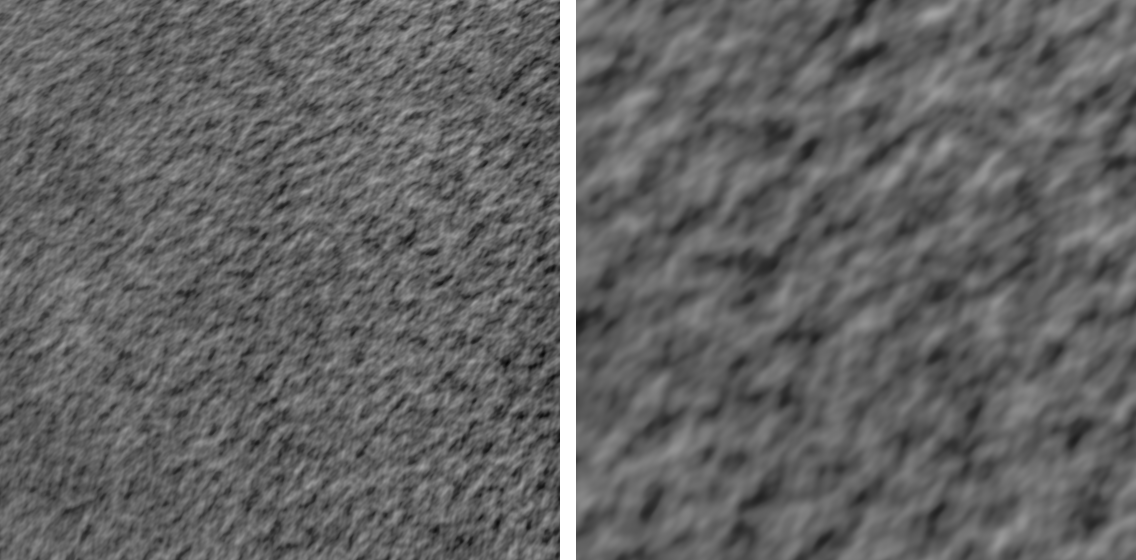
Left, the full canvas; right, a detail of the centre.
Write a Shadertoy shader that draws this texture.

```glsl
// Rough grey stone surface: soft slanted grains with dark pits and lit edges.
// Stretched gradient noise on a gently bent grid gives a height field,
// which is shaded by its depth and by its slope towards the light.

const float TAU = 6.2831853;
const vec2 GRAIN_DENSITY = vec2(36.0, 20.0); // across and along the grain
const vec2 LIGHT_STEP = vec2(0.36, -0.14);   // in grain cells
const vec3 STONE_TINT = vec3(1.0);

float hash(vec2 cell) {
    uvec2 k = uvec2(ivec2(cell)) * uvec2(1597u, 7919u);
    uint n = (k.x ^ (k.y << 7)) * 26699u + k.y;
    n = (n ^ (n >> 15)) * 73939133u;
    n = (n ^ (n >> 13)) * 9781u;
    n ^= n >> 16;
    return float(n & 65535u) / 65536.0;
}

float cornerSlope(vec2 cell, vec2 offset) {
    float angle = TAU * hash(cell);
    return dot(vec2(cos(angle), sin(angle)), offset);
}

float gradientNoise(vec2 p) {
    vec2 cell = floor(p);
    vec2 f = p - cell;
    vec2 w = f * f * f * (f * (f * 6.0 - 15.0) + 10.0);
    vec2 e = vec2(1.0, 0.0);
    float low = mix(cornerSlope(cell, f), cornerSlope(cell + e, f - e), w.x);
    float high = mix(cornerSlope(cell + e.yx, f - e.yx),
                     cornerSlope(cell + e.xx, f - e.xx), w.x);
    return mix(low, high, w.y);
}

mat2 rotation(float angle) {
    float c = cos(angle), s = sin(angle);
    return mat2(c, s, -s, c);
}

// Three octaves, each turned a little to hide the lattice
float grainHeight(vec2 p) {
    float height = 0.0;
    float amplitude = 1.0;
    mat2 turn = 1.9 * rotation(0.45);
    for (int octave = 0; octave < 3; octave++) {
        height += amplitude * gradientNoise(p);
        p = turn * p + vec2(17.3, 41.7);
        amplitude *= 0.64;
    }
    return height;
}

// Slanted coordinates: grains stand steeper and larger near the bottom
vec2 grainSpace(vec2 uv) {
    float across = uv.x - 0.62 * uv.y - 0.24 * uv.y * uv.y;
    float along = 0.6 * uv.x + uv.y + 0.2 * uv.y * uv.y;
    return vec2(across, along) * GRAIN_DENSITY;
}

// Broad uneven brightness, with a dim right border
float baseTone(vec2 uv) {
    float patches = 0.07 * gradientNoise(uv * 4.0 + 3.7)
                  + 0.07 * gradientNoise(uv * 11.0 + 8.2);
    float border = 0.05 * smoothstep(0.9, 1.02, uv.x);
    return 0.39 + 0.035 * (uv.y - 0.5) + patches - border;
}

void mainImage(out vec4 fragColor, in vec2 fragCoord) {
    vec2 uv = fragCoord / iResolution.y;
    vec2 p = grainSpace(uv);

    // Depth, slope and pits of the grains
    float height = grainHeight(p);
    float relief = height - grainHeight(p + LIGHT_STEP);
    float pits = smoothstep(0.25, 0.65, -height);
    float grain = 0.15 * height + 0.09 * relief - 0.045 * pits;

    // Flatter on the left, crisper on the right
    float contrast = mix(0.85, 1.2, smoothstep(0.0, 1.0, uv.x));
    float tone = baseTone(uv) + contrast * grain;
    fragColor = vec4(clamp(tone, 0.0, 1.0) * STONE_TINT, 1.0);
}
```
